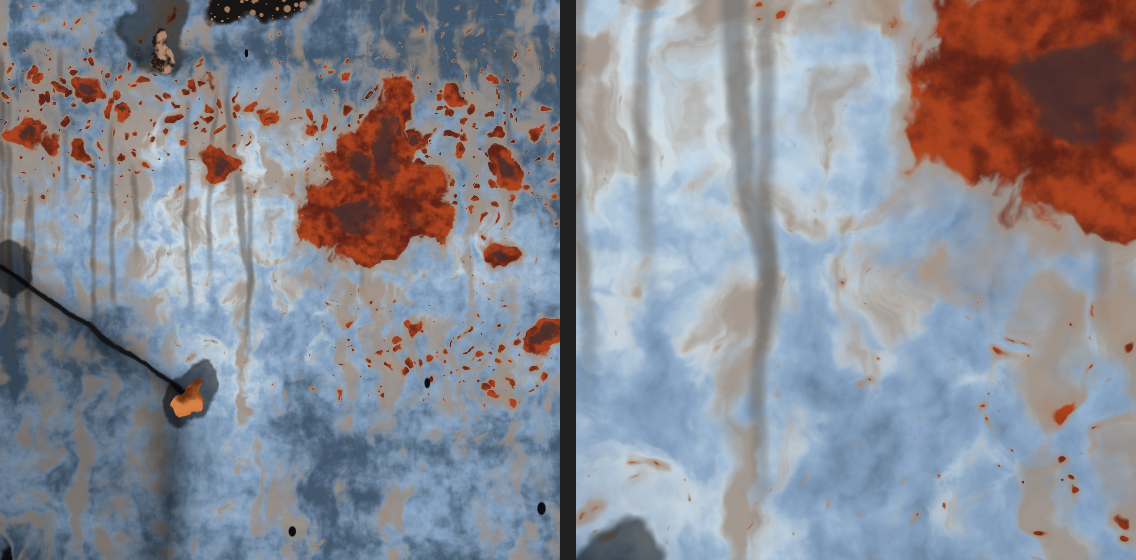
Left, the full canvas; right, a detail of the centre.
Reproduce this texture procedurally as a three.js fragment shader.

```glsl
// Weathered blue-grey sheet metal: cloudy paint, drips, flaking rust, a torn seam and bolts.
// Layered value noise gives the paint; noise-warped ellipses and segments place the damage.
// Each layer is blended over the last, from the paint up to the dark holes.
varying vec2 vUv;

float hash(vec2 p) {
  vec3 q = fract(p.xyx * 0.1031);
  q += dot(q, q.yzx + 33.33);
  return fract((q.x + q.y) * q.z);
}

float noise(vec2 p) {
  vec2 i = floor(p), f = fract(p);
  f = f * f * (3.0 - 2.0 * f);
  return mix(mix(hash(i), hash(i + vec2(1, 0)), f.x),
             mix(hash(i + vec2(0, 1)), hash(i + 1.0), f.x), f.y);
}

float fbm(vec2 p) {
  float sum = 0.0, amp = 0.5;
  for (int i = 0; i < 5; i++) {
    sum += amp * noise(p);
    p = mat2(1.6, 1.2, -1.2, 1.6) * p + 7.3;
    amp *= 0.5;
  }
  return sum;
}

// Soft bump, and an ellipse that is 1 at its centre and 0 on its rim
float glow(vec2 p, vec2 c, vec2 r) { vec2 d = (p - c) / r; return exp(-dot(d, d)); }
float blob(vec2 p, vec2 c, vec2 r) { return 1.0 - length((p - c) / r); }

float segment(vec2 p, vec2 a, vec2 b) {
  vec2 d = b - a;
  return length(p - a - d * clamp(dot(p - a, d) / dot(d, d), 0.0, 1.0));
}

// Scattered round spots of uneven size, one per grid cell
float spots(vec2 p, float count) {
  vec2 g = p * count;
  float best = -2.0;
  for (int j = -1; j <= 1; j++)
    for (int i = -1; i <= 1; i++) {
      vec2 c = floor(g) + vec2(i, j);
      vec2 at = c + vec2(hash(c), hash(c + 17.3));
      best = max(best, 1.0 - length(g - at) / (0.1 + 0.5 * pow(hash(c + 51.7), 3.0)));
    }
  return best;
}

void main() {
  vec2 p = vUv;
  vec2 warp = vec2(fbm(p * 16.0), fbm(p * 16.0 + 40.0)) - 0.5;
  vec2 w = p + 0.07 * warp;
  float cloud = fbm(w * 5.0 + 3.0), mottle = fbm(w * 32.0), fine = fbm(p * 80.0);
  float streak = fbm(vec2(w.x * 42.0, p.y * 3.0));

  // Paint: pale in the middle, darker bands and corners
  float pale = glow(p, vec2(0.53, 0.55), vec2(0.42, 0.27)) + 0.5 * glow(p, vec2(0.3, 0.72), vec2(0.14, 0.09));
  float tone = 0.41 + 0.34 * pale + 0.9 * (cloud - 0.5) + 0.5 * (mottle - 0.5)
             + 0.35 * (fine - 0.5) + 0.5 * (streak - 0.5) + 0.3 * (fbm(p * vec2(3, 24)) - 0.5);
  tone -= 0.24 * glow(w, vec2(0.75, 0.89), vec2(0.4, 0.05)) + 0.25 * glow(w, vec2(0.97, 0.64), vec2(0.08, 0.06));
  tone -= 0.5 * dot(p - 0.5, p - 0.5);
  vec3 color = mix(vec3(0.26, 0.34, 0.42), vec3(0.53, 0.64, 0.76), smoothstep(-0.05, 0.55, tone));
  color = mix(color, vec3(0.77, 0.85, 0.91), smoothstep(0.45, 0.95, tone));
  float flake = smoothstep(0.5, 0.62, 0.5 * cloud + 0.5 * mottle + 0.08 * (pale - 0.5));
  color = mix(color, vec3(0.87, 0.89, 0.89), 0.6 * flake * smoothstep(0.2, 0.8, pale));

  // Brown grime and long vertical drips
  float zone = glow(p, vec2(0.82, 0.75), vec2(0.28, 0.18)) + glow(p, vec2(0.1, 0.81), vec2(0.26, 0.15))
             + 0.75 * glow(p, vec2(0.8, 0.36), vec2(0.3, 0.11)) + 0.3 * glow(p, vec2(0.42, 0.8), vec2(0.2, 0.1));
  float grime = smoothstep(0.48, 0.68, 0.55 * streak + 0.45 * mottle + 0.13 * zone);
  color = mix(color, vec3(0.59, 0.53, 0.48), 0.8 * grime);
  for (int i = 0; i < 18; i++) {
    vec2 id = vec2(i, 5);
    float x = 0.95 * pow(hash(id), 2.2) + 0.015 * (noise(vec2(p.y * 7.0, id.x)) - 0.5);
    float top = 0.95 - 0.3 * hash(id + 9.0), end = top - 0.15 - 0.3 * hash(id + 23.0);
    float run = smoothstep(end, end + 0.1, p.y) * (1.0 - smoothstep(top - 0.05, top, p.y));
    float line = 1.0 - smoothstep(0.001, 0.008, abs(p.x - x + 0.012 * warp.x));
    color = mix(color, vec3(0.37, 0.34, 0.32), line * run * (0.2 + 0.6 * mottle));
  }
  float trail = abs(p.x - 0.445 + 0.12 * (p.y - 0.48) + 0.02 * warp.x);
  color = mix(color, vec3(0.43, 0.43, 0.43), 0.65 * (1.0 - smoothstep(0.003, 0.011, trail))
        * smoothstep(0.46, 0.5, p.y) * (1.0 - smoothstep(0.72, 0.95, p.y)));

  // Rust: one large patch, smaller islands and speckles
  float rust = max(blob(w, vec2(0.635, 0.61), vec2(0.115, 0.1)), blob(w, vec2(0.70, 0.735), vec2(0.055, 0.115)));
  rust = max(rust, max(blob(w, vec2(0.735, 0.625), vec2(0.065, 0.085)), blob(w, vec2(0.645, 0.7), vec2(0.075, 0.085))));
  rust = max(rust, max(blob(w, vec2(0.9, 0.705), vec2(0.034, 0.04)), blob(w, vec2(0.9, 0.55), vec2(0.025))));
  rust = max(rust, max(blob(w, vec2(0.385, 0.715), vec2(0.032)), blob(w, vec2(0.965, 0.39), vec2(0.022, 0.03))));
  rust = max(rust, blob(w, vec2(0.06, 0.757), vec2(0.03, 0.02)));
  rust = max(rust, max(spots(w, 17.0), spots(w + 3.7, 38.0)) + 1.15 * min(zone, 1.0) - 1.2);
  rust += 1.1 * (mottle - 0.5);
  color = mix(color, vec3(0.64, 0.54, 0.46), 0.75 * smoothstep(-0.4, 0.05, rust));
  vec3 oxide = mix(vec3(0.36, 0.13, 0.09), vec3(0.67, 0.26, 0.12), smoothstep(0.3, 0.65, 0.5 * fine + 0.5 * mottle));
  oxide = mix(oxide, vec3(0.24, 0.17, 0.18), 0.8 * smoothstep(0.5, 0.8, rust + 0.5 * (cloud - 0.5)));
  color = mix(color, oxide, smoothstep(0.0, 0.17, rust));

  // Lower left panel with its torn edge and shaded seam
  float tear = 0.525 - 0.67 * p.x + 0.025 * warp.y, seam = 0.302 + 0.07 * p.y + 0.015 * warp.x;
  float panel = smoothstep(-0.004, 0.004, tear - p.y) * smoothstep(-0.004, 0.004, seam - p.x);
  color *= 1.0 - panel * (0.2 + 0.3 * smoothstep(0.08, 0.0, seam - p.x + 0.06 * warp.y));
  float low = 1.0 - smoothstep(0.22, 0.3, p.y);
  color *= 1.0 - 0.45 * low * (1.0 - panel) * exp(-max(p.x - seam, 0.0) * 30.0);
  float crack = segment(p + 0.02 * warp, vec2(-0.02, 0.535), vec2(0.335, 0.3));
  color *= 1.0 - 0.4 * exp(-crack * 55.0);
  color = mix(color, vec3(0.07, 0.08, 0.09), 1.0 - smoothstep(0.002, 0.006, crack));

  // Damp stains, bolts and the dirt at the top
  float stain = max(blob(w, vec2(0.28, 0.945), vec2(0.07, 0.078)), blob(w, vec2(0.343, 0.295), vec2(0.047, 0.056)));
  stain = max(stain, blob(w, vec2(0.02, 0.515), vec2(0.045, 0.05)));
  color *= 1.0 - 0.52 * smoothstep(0.0, 0.18, stain);
  float bolt = blob(w, vec2(0.297, 0.917), vec2(0.021, 0.04)), leaf = blob(w, vec2(0.34, 0.285), vec2(0.018, 0.028));
  color = mix(color, mix(vec3(0.13, 0.09, 0.08), vec3(0.68, 0.53, 0.44), smoothstep(0.35, 0.65, fine)), smoothstep(0.0, 0.15, bolt));
  color = mix(color, mix(vec3(0.4, 0.18, 0.07), vec3(0.83, 0.5, 0.27), smoothstep(0.3, 0.6, mottle)), smoothstep(0.0, 0.15, leaf));
  vec3 dirt = mix(vec3(0.09, 0.08, 0.08), vec3(0.62, 0.46, 0.34), smoothstep(0.1, 0.5, spots(p, 60.0)));
  color = mix(color, dirt, smoothstep(0.0, 0.2, blob(w, vec2(0.455, 1.01), vec2(0.105, 0.055))));

  // Punched holes and the dark corner
  float hole = max(blob(p, vec2(0.522, 0.051), vec2(0.008, 0.011)), blob(p, vec2(0.967, 0.092), vec2(0.009, 0.014)));
  hole = max(hole, max(blob(p, vec2(0.763, 0.316), vec2(0.006, 0.011)), blob(p, vec2(0.44, 0.905), vec2(0.004, 0.009))));
  hole = max(hole, blob(w, vec2(0.0, 0.0), vec2(0.025, 0.04)));
  color = mix(color, vec3(0.05, 0.05, 0.06), smoothstep(0.0, 0.35, hole));
  gl_FragColor = vec4(color, 1.0);
}
```
